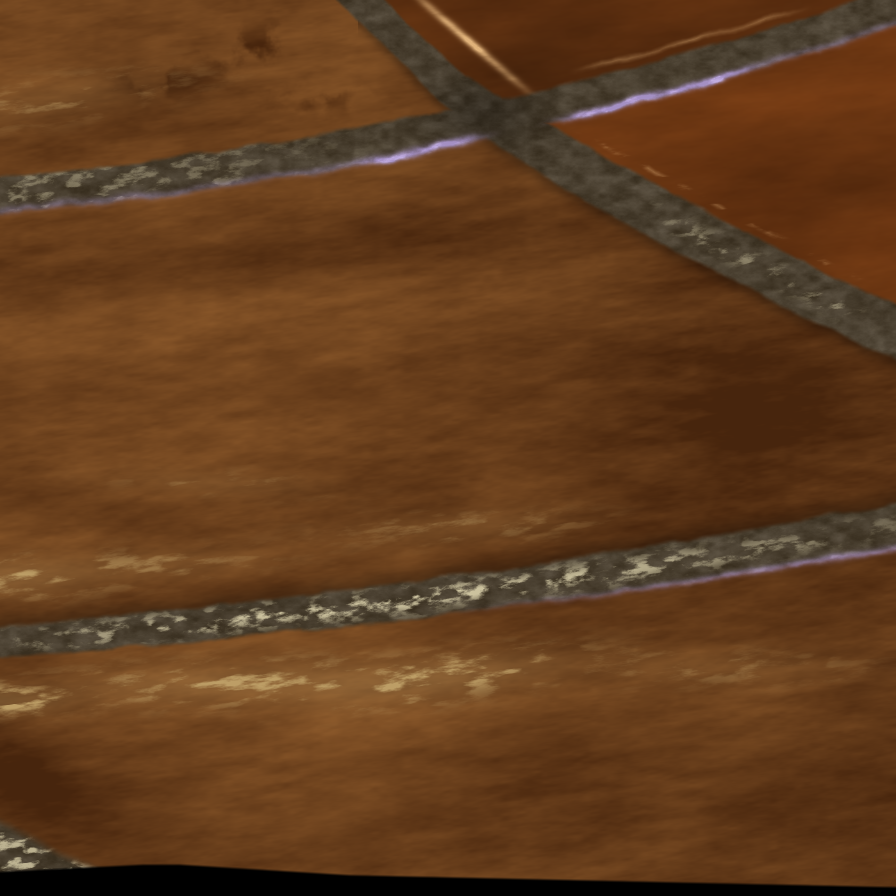
This texture is drawn by a Shadertoy shader. Its source:

```glsl
const vec3 CLAY_DARK = vec3(0.28, 0.145, 0.05);
const vec3 CLAY_LIGHT = vec3(0.51, 0.32, 0.15);
const vec3 RUST = vec3(0.43, 0.20, 0.055);
const vec3 SHEEN = vec3(0.74, 0.62, 0.40);
const vec3 GROUT_DARK = vec3(0.22, 0.18, 0.12);
const vec3 GROUT_LIGHT = vec3(0.36, 0.32, 0.26);
const vec3 LAVENDER = vec3(0.66, 0.58, 0.80);
const float EDGE = 0.0035;      // softness of the joint edges
const float ROUGHNESS = 0.005;  // waviness of the joint edges
const float GRAIN = 0.10;

float hash(vec2 p) {
    return fract(sin(dot(p, vec2(127.1, 311.7))) * 43758.5453);
}

float noise(vec2 p) {
    vec2 i = floor(p), f = fract(p);
    f = f * f * (3.0 - 2.0 * f);
    return mix(mix(hash(i), hash(i + vec2(1, 0)), f.x),
               mix(hash(i + vec2(0, 1)), hash(i + vec2(1, 1)), f.x), f.y);
}

float fbm(vec2 p) {
    float sum = 0.0, amp = 0.5;
    for (int i = 0; i < 5; i++) {
        sum += amp * noise(p);
        p = p * 2.03 + 17.3;
        amp *= 0.5;
    }
    return sum;
}

// Soft elliptical spot whose long axis rises with the given slope
float spot(vec2 p, vec2 centre, vec2 radius, float slope) {
    vec2 q = p - centre;
    q.y -= slope * q.x;
    q /= radius;
    return exp(-dot(q, q));
}

float band(float d, float halfWidth) {
    return 1.0 - smoothstep(halfWidth - EDGE, halfWidth + EDGE, abs(d));
}

// Range along x with soft ends
float span(float x, float a, float b) {
    return smoothstep(a - 0.03, a + 0.03, x) * (1.0 - smoothstep(b - 0.03, b + 0.03, x));
}

void mainImage(out vec4 fragColor, in vec2 fragCoord) {
    vec2 p = fragCoord / iResolution.xy;
    float x = p.x;

    // Signed vertical distances to the curved joints
    float wobble = (fbm(p * 28.0) - 0.48) * ROUGHNESS * 2.0;
    float k = x - 0.52;
    float upper = p.y - (0.783 + x * (0.086 + 0.123 * x)) + wobble;
    float lower = p.y - (0.2826 + x * (0.0825 + 0.0485 * x)) + wobble;
    float cross_ = p.y - (0.887 + k * (0.17 * k - 0.62) - 0.33 * min(k, 0.0)) + wobble;
    float corner = p.y - (0.082 - 0.50 * x) + wobble;
    float upperHalf = 0.0205, lowerHalf = mix(0.017, 0.025, x);
    float crossHalf = mix(0.025, 0.031, smoothstep(0.4, 0.7, x));

    // Grain stretched along the tiles
    vec2 g = vec2(x, p.y - 0.12 * x);
    float clouds = fbm(g * vec2(5.0, 13.0));
    float streaks = fbm(g * vec2(22.0, 95.0) + 4.0);
    float fine = noise(g * vec2(110.0, 300.0));
    float flecks = smoothstep(0.48, 0.75, fbm(g * vec2(30.0, 110.0) + 31.0));

    // Broad light and shade over the clay
    float tone = 0.60 - 0.26 * smoothstep(0.3, 1.0, x);
    tone += 0.9 * (clouds - 0.48) + 0.5 * (streaks - 0.48) + GRAIN * (fine - 0.5);
    tone += 0.25 * spot(p, vec2(0.22, 0.63), vec2(0.40, 0.07), 0.0);
    tone += 0.20 * spot(p, vec2(0.15, 0.43), vec2(0.35, 0.06), -0.05);
    tone += 0.22 * spot(p, vec2(0.35, 0.22), vec2(0.45, 0.05), 0.05);
    tone -= 0.28 * spot(p, vec2(0.36, 0.72), vec2(0.24, 0.035), 0.08);
    tone -= 0.28 * spot(p, vec2(0.90, 0.54), vec2(0.22, 0.07), 0.0);
    tone -= 0.35 * spot(p, vec2(0.28, 0.345), vec2(0.25, 0.022), 0.12);
    tone -= 0.30 * spot(p, vec2(0.10, 0.435), vec2(0.15, 0.022), -0.18);
    tone -= 0.65 * spot(p, vec2(0.00, 0.14), vec2(0.16, 0.06), -0.5);
    float blotch = smoothstep(0.40, 0.60, fbm(p * 24.0));
    tone -= 0.75 * blotch * (spot(p, vec2(0.28, 0.945), vec2(0.05, 0.025), 0.3)
                           + spot(p, vec2(0.18, 0.908), vec2(0.04, 0.015), 0.0)
                           + 0.6 * spot(p, vec2(0.36, 0.89), vec2(0.06, 0.02), 0.0));
    vec3 col = mix(CLAY_DARK, CLAY_LIGHT, clamp(tone, 0.0, 1.15));

    // Redder tiles beyond the crossing
    float beyond = smoothstep(-0.01, 0.01, cross_);
    float topTile = beyond * step(0.0, upper) * step(0.4, x);
    float rightTile = beyond * step(upper, 0.0) * step(0.5, x);
    col = mix(col, RUST * (0.68 + 0.6 * clouds), 0.65 * max(topTile, rightTile));
    col *= 1.0 - 0.18 * topTile;

    // Broken reflections on the glaze
    float gloss = 1.2 * spot(p, vec2(0.00, 0.218), vec2(0.065, 0.015), 0.0);
    gloss += 0.95 * spot(p, vec2(0.27, 0.238), vec2(0.20, 0.023), 0.03);
    gloss += 0.85 * spot(p, vec2(0.50, 0.245), vec2(0.13, 0.024), 0.15);
    gloss += 0.9 * spot(p, vec2(0.00, 0.355), vec2(0.10, 0.022), 0.0);
    gloss += 0.5 * spot(p, vec2(0.17, 0.370), vec2(0.12, 0.018), 0.05);
    gloss += 0.4 * spot(p, vec2(0.25, 0.460), vec2(0.11, 0.014), -0.05);
    gloss += 0.45 * spot(p, vec2(0.52, 0.412), vec2(0.14, 0.018), 0.05);
    gloss += 0.4 * spot(p, vec2(0.80, 0.255), vec2(0.16, 0.020), 0.0);
    gloss += 0.5 * spot(p, vec2(0.07, 0.890), vec2(0.14, 0.024), 0.15);
    col = mix(col, SHEEN, clamp(gloss * (0.22 + 0.85 * flecks), 0.0, 1.0));

    // Lit and shaded tile rims
    float rim = spot(p, vec2(0.520, 0.957), vec2(0.055, 0.006), -0.85);
    rim += 0.35 * band(upper - 0.032, 0.002) * span(x, 0.66, 0.88);
    rim += 0.35 * band(cross_ - 0.043, 0.002) * span(x, 0.64, 0.95) * flecks;
    col = mix(col, vec3(0.88, 0.70, 0.48), clamp(rim * (0.5 + streaks), 0.0, 1.0));
    float shade = exp(-pow((lower - lowerHalf) / 0.012, 2.0))
                + exp(-pow((cross_ + crossHalf) / 0.010, 2.0)) * step(0.4, x);
    col *= 1.0 - 0.25 * min(shade, 1.0);

    // Joints with a gritty surface
    float inUpper = band(upper, upperHalf), inLower = band(lower, lowerHalf);
    float inCross = band(cross_, crossHalf);
    float inCorner = 1.0 - smoothstep(-0.008, 0.008, corner);
    float joint = max(max(inUpper, inLower), max(inCross, inCorner));
    float grit = fbm(p * vec2(65.0, 100.0));
    vec3 grout = mix(GROUT_DARK, GROUT_LIGHT, clamp(0.45 + 1.5 * (grit - 0.48), 0.0, 1.0));
    grout *= 1.0 - 0.25 * spot(p, vec2(0.54, 0.875), vec2(0.06, 0.04), 0.0);
    float glint = inLower * spot(vec2(x, lower), vec2(0.45, 0.001), vec2(0.48, 0.014), 0.0);
    glint += 0.45 * inCross * span(x, 0.74, 0.96) * exp(-pow(cross_ / 0.014, 2.0));
    glint += 0.40 * inUpper * (1.0 - smoothstep(0.1, 0.5, x)) + 0.8 * inCorner;
    float sparkle = smoothstep(0.47, 0.72, fbm(g * vec2(60.0, 130.0) + 9.0));
    grout = mix(grout, vec3(0.80, 0.76, 0.62), clamp(1.1 * glint * sparkle, 0.0, 1.0));
    col = mix(col, grout, joint);

    // Cool light along the lower joint edges
    float shine = 0.30 + 0.70 * span(x, 0.41, 0.53) + 0.75 * span(x, 0.64, 0.83);
    float cool = exp(-pow((upper + 0.0185) / 0.0045, 2.0)) * shine * (1.0 - span(x, 0.54, 0.62));
    cool += 0.5 * exp(-pow((lower + lowerHalf) / 0.004, 2.0)) * smoothstep(0.45, 0.85, x);
    col = mix(col, LAVENDER + 0.12 * sparkle, clamp(cool * (0.5 + grit), 0.0, 0.95));

    // Black margin under the floor
    float margin = 0.035 - 0.05 * max(0.16 - x, 0.0) - 0.062 * max(x - 0.2, 0.0) + 0.04 * max(x - 0.39, 0.0);
    col *= smoothstep(margin - 0.002, margin + 0.002, p.y);
    fragColor = vec4(clamp(col, 0.0, 1.0), 1.0);
}
```
